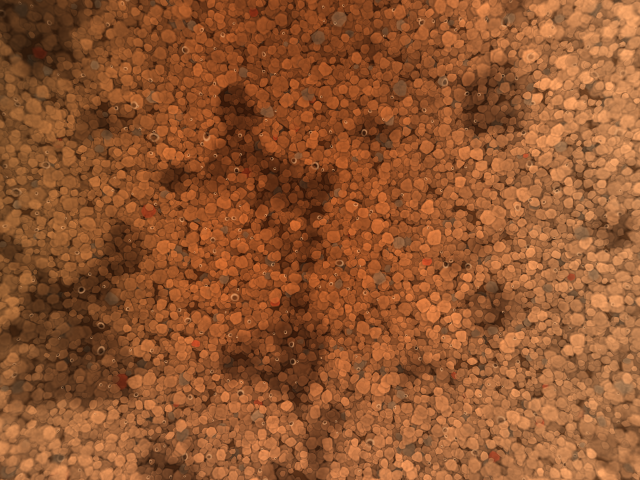
A Shadertoy shader for this texture:

```glsl
// Damp orange-brown sand seen close up, with dark pockets and tiny bubbles.
// Layers of angular, translucent grains are piled from deep to shallow over
// a dark bed, tinted by uneven light and blurred towards the borders.

vec3 hash3(vec2 cell) {
    vec3 q = fract(vec3(cell.xyx) * vec3(0.1031, 0.1030, 0.0973));
    q += dot(q, q.yxz + 33.33);
    return fract((q.xxy + q.yzz) * q.zyx);
}

float noise(vec2 p) {
    vec2 i = floor(p), f = fract(p);
    f = f * f * (3.0 - 2.0 * f);
    return mix(mix(hash3(i).x, hash3(i + vec2(1, 0)).x, f.x),
               mix(hash3(i + vec2(0, 1)).x, hash3(i + vec2(1, 1)).x, f.x), f.y);
}

float fbm(vec2 p) {
    float sum = 0.0, amp = 0.53;
    for (int i = 0; i < 4; i++) {
        sum += amp * noise(p);
        p = mat2(1.6, 1.2, -1.2, 1.6) * p + 7.3;
        amp *= 0.5;
    }
    return sum;
}

// Warm red centre, olive left, pale right and bottom, dim top
vec3 lightTint(vec2 uv) {
    vec3 tint = vec3(0.68, 0.345, 0.155);
    tint = mix(tint, vec3(0.64, 0.405, 0.215), smoothstep(0.4, 0.0, uv.x));
    tint = mix(tint, vec3(0.80, 0.53, 0.34), 0.65 * smoothstep(0.45, 0.0, uv.y));
    tint = mix(tint, vec3(0.85, 0.57, 0.36), smoothstep(0.5, 1.0, uv.x));
    float dimTop = smoothstep(0.5, 1.0, uv.y) * smoothstep(0.85, 0.5, uv.x);
    return tint * (1.0 - 0.14 * dimTop);
}

// Rounded irregular polygon, 1.0 at about unit distance
float grainShape(vec2 v, float seed) {
    float d = 0.0;
    for (int k = 0; k < 6; k++) {
        float wobble = fract(seed * (17.3 + 5.7 * float(k)));
        float a = 1.047 * (float(k) + 0.6 * wobble) + 6.283 * seed;
        d = max(d, dot(v, vec2(cos(a), sin(a))) * (0.8 + 0.4 * wobble));
    }
    return mix(d, length(v), 0.4);
}

// Paint one layer of grains over the colour below
vec3 grainLayer(vec3 col, vec2 p, vec3 tint, float scale, float depth, float blur) {
    vec2 g = p * scale, base = floor(g);
    for (int y = -1; y <= 1; y++)
    for (int x = -1; x <= 1; x++) {
        vec2 cell = base + vec2(x, y);
        vec3 h = hash3(cell + scale * 3.0), k = hash3(cell + scale * 5.0 + 91.0);
        vec2 centre = cell + 0.15 + 0.7 * h.xy;
        float pocket = smoothstep(0.47, 0.30, fbm(centre / scale * 8.0 + 3.0));
        float present = step(0.1 + 0.3 * depth + 0.6 * pocket * depth, k.x);
        float radius = mix(0.34, 0.68, h.z * h.z);
        vec2 v = (g - centre) / radius;
        float d = grainShape(v, k.y);
        float soft = max(blur, 0.8 * scale / (iResolution.y * radius));
        float cover = present * smoothstep(1.0 + soft, 1.0 - soft, d);
        float shadow = present * smoothstep(1.5, 0.9, d);
        float tone = mix(0.72, 1.03, depth) * (0.85 + 0.32 * k.z);
        tone *= 1.0 + 0.06 * v.y + 0.07 * smoothstep(0.5, 0.95, d);
        vec3 mineral = mix(tint, vec3(0.36, 0.31, 0.24), 0.6 * step(0.965, h.x));
        mineral = mix(mineral, vec3(0.68, 0.14, 0.06), 0.6 * step(0.996, h.y));
        col *= 1.0 - 0.2 * shadow * (1.0 - cover);
        col = mix(col, mineral * tone, 0.78 * cover);
    }
    return col;
}

// Small glassy rings and pinprick glints
vec3 bubbles(vec3 col, vec2 p, float scale, float chance, float size) {
    vec2 g = p * scale, cell = floor(g);
    vec3 h = hash3(cell + 211.0 + scale), k = hash3(cell + 57.0);
    vec2 v = (g - cell - 0.25 - 0.5 * h.xy) / scale;
    float radius = size * (0.5 + 0.7 * k.x), d = length(v) / radius;
    float present = step(h.z, chance), aa = max(0.25, 0.8 / (iResolution.y * radius));
    float ring = smoothstep(aa + 0.2, 0.0, abs(d - 0.85));
    float side = 0.4 + 0.6 * smoothstep(-0.5, 0.9, dot(v / radius, vec2(cos(6.3 * k.y), sin(6.3 * k.y))));
    col *= 1.0 - 0.3 * present * smoothstep(1.0, 0.3, d);
    return mix(col, vec3(0.95, 0.70, 0.48), 0.6 * present * ring * side);
}

void mainImage(out vec4 fragColor, in vec2 fragCoord) {
    vec2 uv = fragCoord / iResolution.xy;
    vec2 p = fragCoord / iResolution.y;
    vec2 fromCentre = p - vec2(0.5 * iResolution.x / iResolution.y, 0.5);
    float r = length(fromCentre);

    // Lens stretch and loss of focus near the borders
    float blur = mix(0.12, 0.42, smoothstep(0.35, 0.85, r));
    vec2 sandPos = p - fromCentre * 0.17 * r * r + 4.0;
    sandPos += 0.004 * (vec2(noise(p * 60.0), noise(p * 60.0 + 31.0)) - 0.5);

    vec3 tint = lightTint(uv);
    tint *= 0.87 + 0.26 * fbm(p * 5.0 + 12.0);

    // Bed and grains, deepest first
    vec3 col = tint * vec3(0.50, 0.45, 0.38);
    for (int i = 0; i < 5; i++) {
        float depth = float(i) / 4.0;
        float scale = 58.0 - 13.0 * mod(float(i) * 2.0, 3.0) + 4.0 * float(i);
        col = grainLayer(col, sandPos, tint, scale, depth, blur);
    }

    // Shaded hollows
    float hollow = smoothstep(0.46, 0.28, fbm(sandPos * 8.0 + 3.0));
    col *= 1.0 - hollow * vec3(0.30, 0.33, 0.36);

    // Wet highlights and fine mottling
    float focus = smoothstep(0.85, 0.4, r);
    vec3 wet = bubbles(col, sandPos, 19.0, 0.16, 0.007);
    wet = bubbles(wet, sandPos, 41.0, 0.13, 0.0032);
    col = mix(col, wet, 0.35 + 0.65 * focus);
    col *= 0.95 + 0.10 * noise(p * 230.0);
    fragColor = vec4(clamp(col, 0.0, 1.0), 1.0);
}
```
